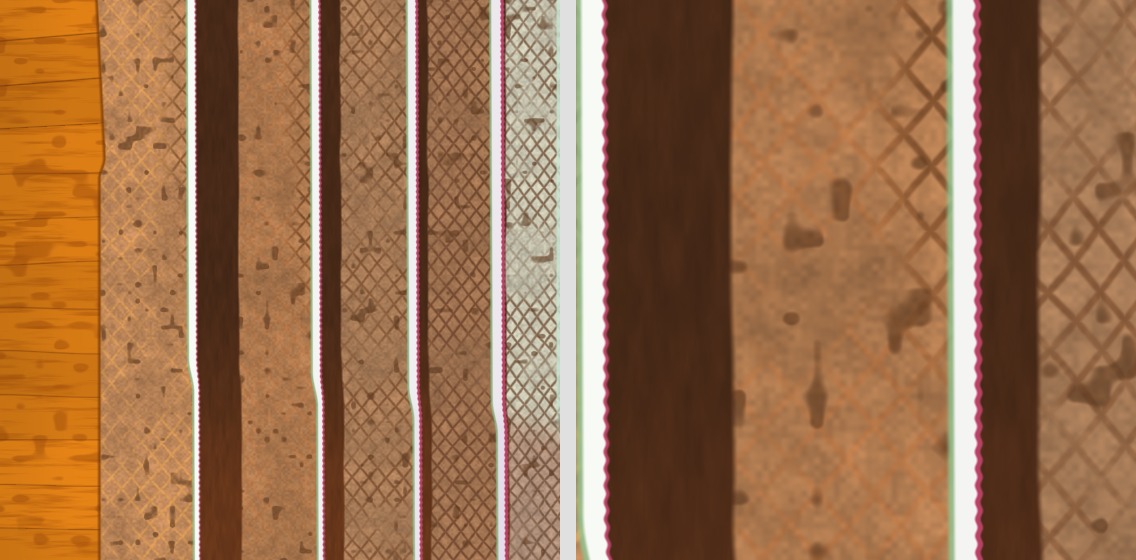
Left, the full canvas; right, a detail of the centre.
A Shadertoy shader for this texture:

```glsl
const int STEPS = 4;
const float PLANKS = 12.6;
const float NOSE_X[4] = float[](0.335, 0.556, 0.728, 0.877);
const float NOSE_WIDTH[4] = float[](0.013, 0.013, 0.014, 0.017);
const float SHADOW_WIDTH[4] = float[](0.077, 0.038, 0.021, 0.008);
const vec2 CELL_LARGE = vec2(0.036, 0.042);
const vec2 CELL_SMALL = vec2(0.024, 0.031);
const float GROOVE_HALF = 0.0021;
const float FRINGE = 0.0035;

const vec3 WOOD = vec3(0.84, 0.48, 0.08);
const vec3 WOOD_DARK = vec3(0.62, 0.30, 0.04);
const vec3 SEAM = vec3(0.45, 0.22, 0.04);
const vec3 TREAD[5] = vec3[](vec3(0.72, 0.51, 0.34), vec3(0.66, 0.46, 0.30),
    vec3(0.65, 0.48, 0.34), vec3(0.61, 0.44, 0.31), vec3(0.78, 0.77, 0.69));
const vec3 GROOVE[5] = vec3[](vec3(0.88, 0.62, 0.33), vec3(0.74, 0.44, 0.23),
    vec3(0.47, 0.29, 0.17), vec3(0.42, 0.25, 0.16), vec3(0.42, 0.29, 0.20));
const vec3 GROOVE_DARK = vec3(0.36, 0.22, 0.12);
const vec3 DUST = vec3(0.68, 0.56, 0.48);
const vec3 SHADOW_TOP = vec3(0.28, 0.16, 0.09);
const vec3 SHADOW_LOW = vec3(0.40, 0.21, 0.10);
const vec3 METAL = vec3(0.97, 0.98, 0.96);
const vec3 METAL_PINK = vec3(0.90, 0.86, 0.91);
const vec3 GREEN = vec3(0.56, 0.78, 0.58);
const vec3 MAGENTA = vec3(0.72, 0.26, 0.40);
const vec3 MINT = vec3(0.78, 0.90, 0.83);

float hash(vec2 p) {
    return fract(sin(dot(p, vec2(127.1, 311.7))) * 43758.5453);
}

float noise(vec2 p) {
    vec2 i = floor(p), f = fract(p);
    f = f * f * (3.0 - 2.0 * f);
    return mix(mix(hash(i), hash(i + vec2(1, 0)), f.x),
               mix(hash(i + vec2(0, 1)), hash(i + vec2(1, 1)), f.x), f.y);
}

float fbm(vec2 p) {
    float sum = 0.0, amp = 0.5;
    for (int i = 0; i < 4; i++) {
        sum += amp * noise(p);
        p = p * 2.03 + 17.3;
        amp *= 0.5;
    }
    return sum / 0.9375;
}

// Antialiased step, soft by at least one pixel
float edge(float d, float soft) {
    float w = max(soft, 1.0 / iResolution.y);
    return smoothstep(-w, w, d);
}

// Planks with slanted seams, long grain and small knots
vec3 wood(vec2 p) {
    float row = (p.y - 0.09 * p.x * smoothstep(0.4, 1.0, p.y)) * PLANKS + 0.33;
    row += 0.12 * (noise(vec2(p.x * 6.0, p.y * 9.0)) - 0.5);
    float id = floor(row), f = fract(row);
    float grain = fbm(vec2(p.x * 12.0 + id * 5.0, p.y * 130.0));
    vec3 c = WOOD * (0.92 + 0.14 * hash(vec2(id, 4.0)));
    c = mix(c, WOOD_DARK, 0.5 * smoothstep(0.45, 0.85, grain));
    c = mix(c, WOOD_DARK, 0.5 * smoothstep(0.70, 0.85, noise(p * vec2(28.0, 55.0))));
    float seam = 1.0 - edge(min(f, 1.0 - f) / PLANKS - 0.0010, 0.0010);
    c = mix(c, SEAM, seam * (0.35 + 0.55 * hash(vec2(id, 9.0))));
    return c * (0.97 + 0.07 * smoothstep(0.0, 0.15, p.x));
}

// Worn diamond grooves; cells shrink from step to step
vec3 tread(vec2 p, int i, float noseGap) {
    vec2 cell = mix(CELL_LARGE, CELL_SMALL, float(i) / float(STEPS));
    vec2 s = p + 0.005 * (vec2(noise(p * 22.0), noise(p * 22.0 + 40.0)) - 0.5);
    vec2 q = vec2(s.x / cell.x + s.y / cell.y, s.x / cell.x - s.y / cell.y);
    vec2 d = (0.5 - abs(fract(q) - 0.5)) * cell.x * cell.y / length(cell);
    float line = 1.0 - edge(min(d.x, d.y) - GROOVE_HALF, 0.0014);
    float wear = fbm(p * 14.0 + float(i) * 7.0), stain = fbm(p * 60.0);
    vec3 c = TREAD[i];
    if (i == STEPS) c = mix(DUST, c, smoothstep(0.20, 0.28, p.y + 0.3 * (p.x - 0.95)));
    c *= 0.80 + 0.24 * wear + 0.20 * stain;
    float dark = smoothstep(0.07, 0.01, noseGap) * smoothstep(0.35, 0.60, p.y);
    vec3 groove = mix(GROOVE[i], GROOVE_DARK, 0.8 * dark);
    float depth = i == 1 ? mix(0.40, 0.80, dark) : 0.75;
    c = mix(c, groove, line * depth * smoothstep(0.15, 0.60, wear));
    c = mix(c, GROOVE_DARK, 0.6 * smoothstep(0.77, 0.92, noise(p * 65.0 + 9.0)));
    return c * (0.93 + 0.14 * noise(p * 260.0));
}

void mainImage(out vec4 fragColor, in vec2 fragCoord) {
    vec2 p = fragCoord / iResolution.xy;
    vec3 c = wood(p);
    float left = mix(0.180, 0.190 - 0.05 * (p.y - 0.70), smoothstep(0.68, 0.72, p.y));
    c = mix(c, SEAM, 0.7 * smoothstep(0.006, 0.0, abs(p.x - left + 0.002)));
    float saw = 0.0007 * sin(p.y * 628.0);

    for (int i = 0; i <= STEPS; i++) {
        // The last tread runs off the canvas
        int n = min(i, STEPS - 1);
        float low = 1.0 - smoothstep(-0.03, 0.03, p.y - 0.33 + 0.025 * float(n));
        float noseL = NOSE_X[n] + 0.009 * low + 0.004 * (1.0 - p.y);
        float noseR = NOSE_X[n] + NOSE_WIDTH[n] + 0.004 * low + 0.004 * (1.0 - p.y);
        float gap = i == STEPS ? 1.0 : noseL - p.x;
        c = mix(c, tread(p, i, gap), edge(p.x - left, 0.0025));
        if (i == STEPS) break;

        // Shadow below the step, warmer near the bottom
        vec3 shade = mix(SHADOW_LOW, SHADOW_TOP, smoothstep(0.05, 0.50, p.y));
        shade *= 0.88 + 0.24 * fbm(p * vec2(160.0, 35.0));
        c = mix(c, shade, edge(p.x - noseR, 0.001));

        // Bright nosing with coloured fringes
        float pinkWidth = FRINGE * (0.6 + 0.35 * float(i));
        vec3 metal = mix(METAL, METAL_PINK, float(i) / 3.0 * (0.6 + 0.4 * low));
        c = mix(c, GREEN, 0.8 * edge(p.x - noseL + FRINGE, 0.002) * edge(noseR - p.x, 0.001));
        c = mix(c, MAGENTA, edge(p.x - noseR + 0.002, 0.001) * edge(noseR + pinkWidth - p.x + saw, 0.001));
        c = mix(c, metal, edge(p.x - noseL, 0.0015) * edge(noseR - p.x + saw, 0.001));
        left = noseR + SHADOW_WIDTH[i] + 0.003 * (noise(vec2(p.y * 18.0, float(i))) - 0.5);
    }
    c = mix(c, MINT, 0.8 * edge(p.x - 0.994, 0.002) * smoothstep(0.20, 0.30, p.y));
    fragColor = vec4(clamp(c, 0.0, 1.0), 1.0);
}
```
